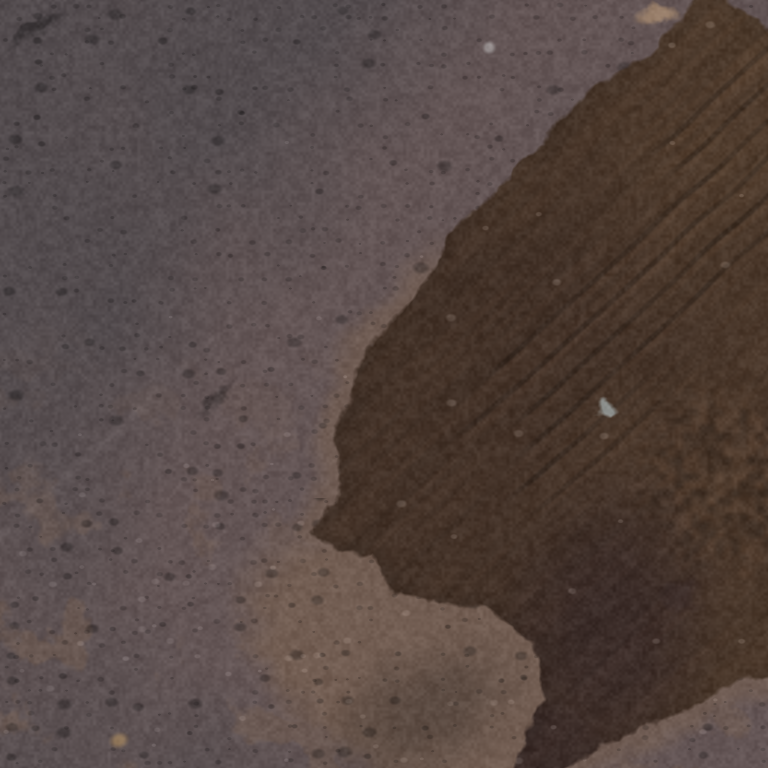
A WebGL 2 fragment shader for this texture:

```glsl
#version 300 es
precision highp float;
uniform vec2 u_resolution;
out vec4 outColor;

#define SLATE vec3(0.325, 0.297, 0.307)
#define MAUVE vec3(0.390, 0.334, 0.334)
#define SAND vec3(0.450, 0.368, 0.322)
#define WET_DARK vec3(0.265, 0.198, 0.158)
#define WET_WARM vec3(0.315, 0.238, 0.178)
#define MUD vec3(0.220, 0.165, 0.160)
#define GRAIN 0.045
#define EDGE_ROUGHNESS 0.016
#define GROOVE_SPACING 0.035
#define GROOVE_DEPTH 0.24

const int SHORE_COUNT = 21;
const vec2 SHORE[SHORE_COUNT] = vec2[](
  vec2(0.93, 1.02), vec2(0.835, 0.92), vec2(0.75, 0.87), vec2(0.69, 0.80),
  vec2(0.638, 0.746), vec2(0.58, 0.694), vec2(0.56, 0.648), vec2(0.521, 0.59),
  vec2(0.471, 0.545), vec2(0.458, 0.48), vec2(0.436, 0.434), vec2(0.447, 0.368),
  vec2(0.41, 0.31), vec2(0.436, 0.28), vec2(0.482, 0.277), vec2(0.514, 0.225),
  vec2(0.638, 0.203), vec2(0.70, 0.165), vec2(0.703, 0.09), vec2(0.66, -0.03),
  vec2(1.6, 0.4));

float hash(vec2 p) {
  vec3 q = fract(p.xyx * vec3(0.1031, 0.1030, 0.0973));
  q += dot(q, q.yzx + 33.33);
  return fract((q.x + q.y) * q.z);
}

float noise(vec2 p) {
  vec2 i = floor(p), f = fract(p);
  f = f * f * (3.0 - 2.0 * f);
  return mix(mix(hash(i), hash(i + vec2(1, 0)), f.x),
             mix(hash(i + vec2(0, 1)), hash(i + vec2(1, 1)), f.x), f.y);
}

float fbm(vec2 p) {
  float sum = 0.0, amp = 0.5;
  for (int i = 0; i < 4; i++) {
    sum += amp * noise(p);
    p = mat2(1.6, 1.2, -1.2, 1.6) * p + 7.3;
    amp *= 0.5;
  }
  return sum / 0.9375;
}

// Signed distance to the wet area, negative inside
float shoreDistance(vec2 p) {
  float d = 1e3, side = 1.0;
  for (int i = 0, j = SHORE_COUNT - 1; i < SHORE_COUNT; j = i, i++) {
    vec2 e = SHORE[j] - SHORE[i], w = p - SHORE[i];
    d = min(d, length(w - e * clamp(dot(w, e) / dot(e, e), 0.0, 1.0)));
    bvec3 c = bvec3(p.y >= SHORE[i].y, p.y < SHORE[j].y, e.x * w.y > e.y * w.x);
    if (all(c) || all(not(c))) side = -side;
  }
  return side * d;
}

// Soft rotated ellipse, 1 at the centre
float blob(vec2 p, vec2 centre, vec2 radius, float angle, float soft) {
  vec2 q = p - centre;
  float c = cos(angle), s = sin(angle);
  q = vec2(c * q.x + s * q.y, c * q.y - s * q.x) / radius;
  return 1.0 - smoothstep(1.0 - soft, 1.0 + soft, length(q));
}

// Jittered specks, one per cell, kept with the given chance
float specks(vec2 p, float cells, float chance, float seed) {
  vec2 id = floor(p * cells), f = fract(p * cells);
  vec2 centre = 0.35 + 0.3 * vec2(hash(id + seed), hash(id + seed + 17.0));
  float size = mix(0.12, 0.32, hash(id + seed + 31.0));
  float spot = 1.0 - smoothstep(size * 0.4, size, length((f - centre) * vec2(0.8, 1.1)));
  return spot * step(hash(id + seed + 53.0), chance);
}

vec3 dryGround(vec2 p, vec2 warped, float d) {
  float low = smoothstep(0.65, 0.15, p.y);
  float pale = smoothstep(0.36, 0.06, d) + 0.55 * low + 0.5 * (fbm(p * 7.0) - 0.5);
  vec3 col = mix(SLATE, MAUVE, clamp(pale, 0.0, 1.0));
  // Sandy patch, rim and scattered stains
  float patchMask = blob(warped, vec2(0.55, 0.13), vec2(0.25, 0.15), -0.55, 0.2);
  float rim = smoothstep(0.045, 0.008, d) * smoothstep(0.72, 0.62, p.y) * 0.75;
  float stain = smoothstep(0.58, 0.72, fbm(p * 19.0 + 4.0)) * low * 0.55;
  col = mix(col, SAND, max(max(patchMask * 0.95, rim), stain));
  col *= 1.0 - 0.2 * blob(warped, vec2(0.55, 0.07), vec2(0.10, 0.06), 0.5, 0.7);
  // Pale scratch, dark marks and pits
  float scratch = abs(p.y - 0.30 - 0.93 * p.x + 0.012 * (fbm(p * 12.0) - 0.5));
  col += 0.035 * smoothstep(0.014, 0.0, scratch) * smoothstep(0.34, 0.25, p.x) * noise(p * 30.0);
  col *= 1.0 - 0.3 * blob(warped, vec2(0.045, 0.96), vec2(0.038, 0.007), 0.55, 0.6);
  col *= 1.0 - 0.3 * blob(warped, vec2(0.28, 0.48), vec2(0.025, 0.007), 0.85, 0.6);
  col *= 1.0 - 0.25 * specks(p, 30.0, 0.10 + 0.25 * low, 3.0);
  col *= 1.0 - 0.18 * specks(p, 65.0, 0.22, 9.0);
  return col + 0.07 * specks(p, 52.0, 0.07 * low, 21.0);
}

vec3 wetGround(vec2 p, vec2 warped, float d) {
  float warm = smoothstep(0.62, 1.0, p.x) * 0.6 + smoothstep(0.55, 0.95, p.y) * 0.4;
  vec3 col = mix(WET_DARK, WET_WARM, clamp(warm + 0.6 * (fbm(p * 9.0) - 0.5), 0.0, 1.0));
  // Muddy stains and coarse soil at the lower right
  float mud = blob(warped, vec2(0.79, 0.17), vec2(0.10, 0.15), -0.2, 0.75);
  mud = max(mud, blob(warped, vec2(0.70, 0.03), vec2(0.10, 0.07), 0.5, 0.6));
  mud = max(mud, blob(warped, vec2(0.88, 0.225), vec2(0.035, 0.025), -0.5, 0.6));
  col = mix(col, MUD, mud * 0.75);
  float soil = blob(warped, vec2(0.95, 0.37), vec2(0.11, 0.12), 0.7, 0.4);
  col *= 1.0 + soil * 0.35 * (noise(p * 95.0) - 0.5);
  // Diagonal grooves with broken, wavering lines
  vec2 dir = vec2(0.743, 0.669);
  float along = dot(p, dir);
  float across = dot(p, vec2(-dir.y, dir.x)) + 0.005 * (noise(vec2(along * 14.0, 2.0)) - 0.5);
  float row = (0.043 - across) / GROOVE_SPACING, id = floor(row);
  float start = id < 2.0 ? 1.13 : 0.70 + 0.09 * hash(vec2(id, 5.0));
  float finish = id < 6.0 ? 1.6 : 1.0;
  float span = smoothstep(start, start + 0.08, along) * smoothstep(finish, finish - 0.08, along);
  span *= step(0.0, id) * step(id, 7.0) * mix(0.45, 1.0, noise(vec2(along * 20.0, id * 9.0)));
  float off = (fract(row) - 0.5) * GROOVE_SPACING;
  col *= 1.0 - GROOVE_DEPTH * span * smoothstep(0.0055, 0.001, abs(off));
  col *= 1.0 + 0.10 * span * smoothstep(0.007, 0.0, abs(off - 0.008));
  col *= 1.0 + 0.12 * (noise(vec2(along * 9.0, across * 130.0)) - 0.5);
  col *= 1.0 - 0.08 * smoothstep(0.03, 0.0, -d);
  return col + 0.10 * specks(p, 45.0, 0.025, 41.0);
}

void main() {
  vec2 p = gl_FragCoord.xy / u_resolution;
  vec2 wobble = vec2(fbm(p * 32.0), fbm(p * 32.0 + 50.0)) - 0.5;
  vec2 warped = p + wobble * 0.035;
  float d = shoreDistance(p + wobble * EDGE_ROUGHNESS * 1.5);
  float soft = max(0.0035, 1.0 / u_resolution.y);
  vec3 col = mix(wetGround(p, warped, d), dryGround(p, warped, d), smoothstep(-soft, soft, d));
  // Loose pebbles
  col = mix(col, vec3(0.56, 0.57, 0.56), blob(warped, vec2(0.793, 0.465), vec2(0.015, 0.008), 0.3, 0.4));
  col = mix(col, vec3(0.58, 0.55, 0.55), blob(p, vec2(0.637, 0.938), vec2(0.007), 0.0, 0.5));
  col = mix(col, vec3(0.60, 0.50, 0.42), blob(warped, vec2(0.86, 0.978), vec2(0.023, 0.010), 0.2, 0.5));
  col = mix(col, vec3(0.56, 0.46, 0.35), blob(p, vec2(0.155, 0.036), vec2(0.010, 0.008), 0.3, 0.6));
  // Fine grain
  float grain = noise(p * 260.0) + noise(p * 120.0 + 9.0) - 1.0;
  outColor = vec4(col + GRAIN * grain, 1.0);
}
```
